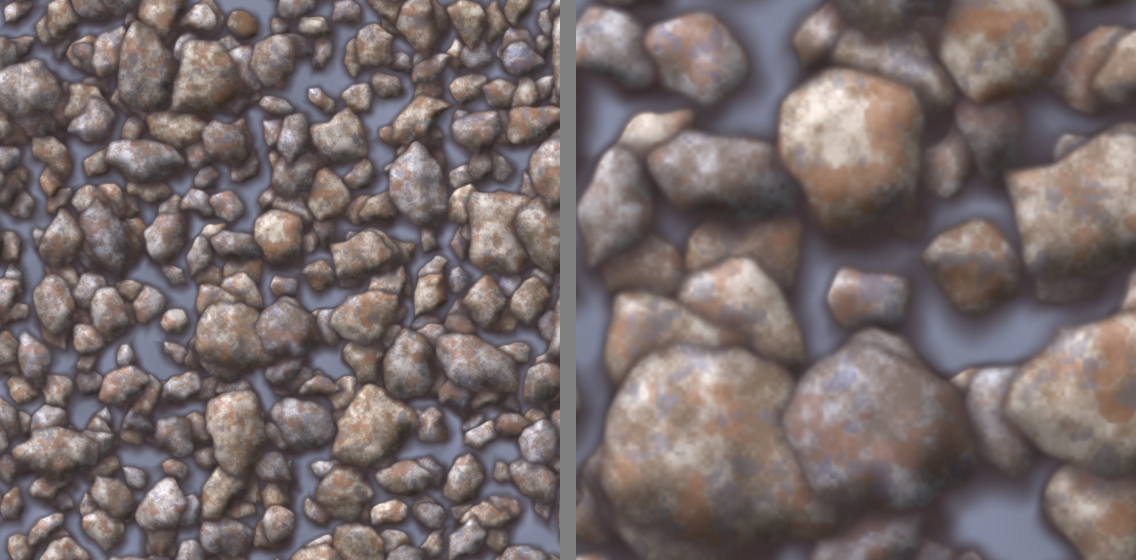
Left: the whole. Right: its middle third, enlarged.
A Shadertoy shader for this texture:

```glsl
vec3 hash3(vec2 p) {
    vec3 q = fract(p.xyx * vec3(0.1031, 0.1030, 0.0973));
    q += dot(q, q.yxz + 33.33);
    return fract((q.xxy + q.yzz) * q.zyx);
}

float noise(vec2 p) {
    vec2 cell = floor(p), f = fract(p);
    f = f * f * (3.0 - 2.0 * f);
    return mix(mix(hash3(cell).x, hash3(cell + vec2(1, 0)).x, f.x),
               mix(hash3(cell + vec2(0, 1)).x, hash3(cell + vec2(1, 1)).x, f.x), f.y);
}

float fbm(vec2 p) {
    return 0.5 * noise(p) + 0.3 * noise(p * 2.1 + 17.3) + 0.2 * noise(p * 4.3 + 41.7);
}

mat2 rotation(float angle) {
    float c = cos(angle), s = sin(angle);
    return mat2(c, s, -s, c);
}

// Rounded random polygon: xy is the outward slope, z the signed distance
vec3 stoneShape(vec2 p, vec2 seed, float radius) {
    vec2 slope = vec2(0);
    float total = 0.0;
    for (int i = 0; i < 7; i++) {
        vec3 rnd = hash3(seed + float(i) * 7.31);
        float angle = 6.2832 * (float(i) + 0.75 * rnd.x) / 7.0;
        vec2 dir = vec2(cos(angle), sin(angle));
        float weight = exp(22.0 * (dot(p, dir) - radius * mix(0.74, 1.0, rnd.y)));
        slope += dir * weight;
        total += weight;
    }
    return vec3(slope / total, log(total) / 22.0);
}

// Speckled mineral surface, lit from the upper left
vec3 stoneColor(vec2 uv, vec2 slope, float depth, vec3 rnd) {
    vec2 q = uv + rnd.xy * 9.0;
    float patches = fbm(q * 26.0);
    float grain = fbm(q * 85.0 + 5.0);
    float rust = smoothstep(0.52, 0.72, fbm(q * 48.0 + 31.0));
    float specks = smoothstep(0.58, 0.76, fbm(q * 62.0 + 73.0));

    vec3 albedo = mix(vec3(0.47, 0.41, 0.37), vec3(0.69, 0.68, 0.68),
                      smoothstep(0.25, 0.75, 0.5 * patches + 0.5 * grain));
    albedo = mix(albedo, vec3(0.53, 0.39, 0.32), 0.6 * rust);
    albedo = mix(albedo, vec3(0.42, 0.42, 0.49), 0.55 * specks);
    albedo *= mix(vec3(0.96, 0.97, 1.04), vec3(1.05, 1.0, 0.94), rnd.z);

    vec2 bump = vec2(noise(q * 42.0), noise(q * 42.0 + 57.0)) - 0.5;
    float bevel = mix(0.2, 1.0, smoothstep(-0.3, 0.0, depth));
    vec3 normal = normalize(vec3(slope * bevel + 0.7 * bump, 1.0));
    float light = max(dot(normal, normalize(vec3(-0.4, 0.65, 0.9))), 0.0);
    vec3 color = albedo * (0.38 + 0.88 * light) * mix(0.9, 1.1, rnd.x);
    color += vec3(0.10, 0.12, 0.14) * smoothstep(0.82, 1.0, light) * grain;

    // Darkened rim
    return mix(color, vec3(0.27, 0.22, 0.22), 0.5 * smoothstep(-0.07, 0.01, depth));
}

void mainImage(out vec4 fragColor, in vec2 fragCoord) {
    vec2 uv = fragCoord / iResolution.y;
    vec2 warp = 0.014 * (vec2(noise(uv * 24.0), noise(uv * 24.0 + 63.0)) - 0.5)
              + 0.006 * (vec2(noise(uv * 65.0), noise(uv * 65.0 + 29.0)) - 0.5);
    vec3 shade = vec3(0.23, 0.18, 0.19);

    // Pale blue ground
    vec3 color = vec3(0.53, 0.55, 0.64) * mix(0.85, 1.05, noise(uv * 14.0));

    // Stones piled from small to large
    for (int layer = 0; layer < 4; layer++) {
        float level = float(layer);
        float cells = layer == 0 ? 15.0 : layer == 1 ? 12.0 : layer == 2 ? 9.2 : 6.2;
        float share = layer == 0 ? 0.95 : 0.82 - 0.13 * level;
        vec2 p = (uv + warp) * cells + level * vec2(23.37, 31.71) + 5.0;

        for (int k = 0; k < 9; k++) {
            vec2 id = floor(p) + vec2(k % 3, k / 3) - 1.0;
            vec3 place = hash3(id + level * 51.0);
            vec3 form = hash3(id + level * 37.0 + 113.0);
            vec2 local = p - id - 0.5 - 0.55 * (place.xy - 0.5);
            if (place.z > share || dot(local, local) > 1.1) continue;

            mat2 turn = rotation(form.x * 6.2832);
            vec2 squash = vec2(1.0, mix(1.05, 1.65, form.y));
            vec3 stone = stoneShape((turn * local) * squash, id + level * 19.0,
                                    mix(0.42, 0.57, form.z));
            vec2 slope = (stone.xy * squash) * turn;
            float dist = stone.z / max(length(slope), 0.7) / cells;

            // Contact shadow, deeper below and to the right
            float side = dot(normalize(slope + 0.0001), vec2(0.5, -0.85));
            float reach = mix(0.009, 0.023, 0.5 + 0.5 * side);
            float shadow = 1.0 - smoothstep(-0.004, reach, dist);
            color = mix(color, shade, shadow * mix(0.6, 0.88, 0.5 + 0.5 * side));

            float blur = max(0.0028, 0.8 / iResolution.y);
            if (dist < blur) {
                vec3 surface = stoneColor(uv, slope, stone.z, form);
                color = mix(color, surface, 1.0 - smoothstep(-blur, blur, dist));
            }
        }
    }
    fragColor = vec4(clamp(color, 0.0, 1.0), 1.0);
}
```
